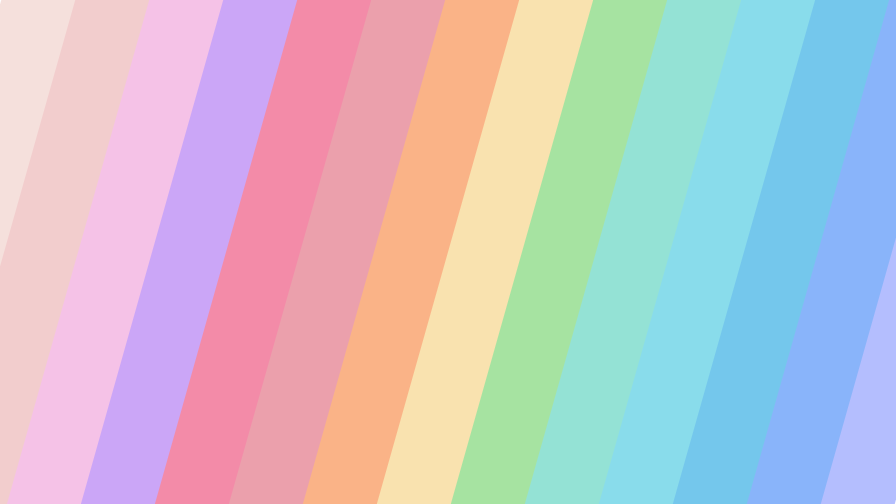
Write a WebGL 1 fragment shader that draws this background.

```glsl
precision highp float;
// Fourteen flat pastel stripes leaning to the right, edge to edge on white.

uniform vec2 u_resolution;

const int STRIPE_COUNT = 14;
const float STRIPE_WIDTH = 0.1468; // horizontal, in canvas heights
const float LEAN = 0.2824;         // horizontal shift per unit of height
const vec3 PAPER = vec3(1.0);

vec3 rgb(float r, float g, float b) {
  return vec3(r, g, b) / 255.0;
}

// Stripe colours from left to right
void fillPalette(out vec3 palette[STRIPE_COUNT]) {
  palette[0] = rgb(245.0, 224.0, 220.0);
  palette[1] = rgb(242.0, 205.0, 205.0);
  palette[2] = rgb(245.0, 194.0, 231.0);
  palette[3] = rgb(203.0, 166.0, 247.0);
  palette[4] = rgb(243.0, 139.0, 168.0);
  palette[5] = rgb(235.0, 160.0, 172.0);
  palette[6] = rgb(250.0, 179.0, 135.0);
  palette[7] = rgb(249.0, 226.0, 175.0);
  palette[8] = rgb(166.0, 227.0, 161.0);
  palette[9] = rgb(148.0, 226.0, 213.0);
  palette[10] = rgb(137.0, 220.0, 235.0);
  palette[11] = rgb(116.0, 199.0, 236.0);
  palette[12] = rgb(137.0, 180.0, 250.0);
  palette[13] = rgb(180.0, 190.0, 254.0);
}

// Position across the stripes: 0 at the first edge, one unit per stripe
float stripeCoord(vec2 centered, float lean, float width) {
  return (centered.x - lean * centered.y) / width + 0.5 * float(STRIPE_COUNT);
}

// Smooth coverage of everything to the right of an edge
float rightOf(float coord, float edge, float blur) {
  return clamp((coord - edge) / blur + 0.5, 0.0, 1.0);
}

void main() {
  vec2 centered = (gl_FragCoord.xy - 0.5 * u_resolution) / u_resolution.y;
  float coord = stripeCoord(centered, LEAN, STRIPE_WIDTH);
  float blur = length(vec2(1.0, LEAN)) / (STRIPE_WIDTH * u_resolution.y);

  vec3 palette[STRIPE_COUNT];
  fillPalette(palette);

  // Each stripe covers all that lies to its right
  vec3 color = PAPER;
  for (int i = 0; i < STRIPE_COUNT; i++) {
    color = mix(color, palette[i], rightOf(coord, float(i), blur));
  }
  color = mix(color, PAPER, rightOf(coord, float(STRIPE_COUNT), blur));

  gl_FragColor = vec4(color, 1.0);
}
```
